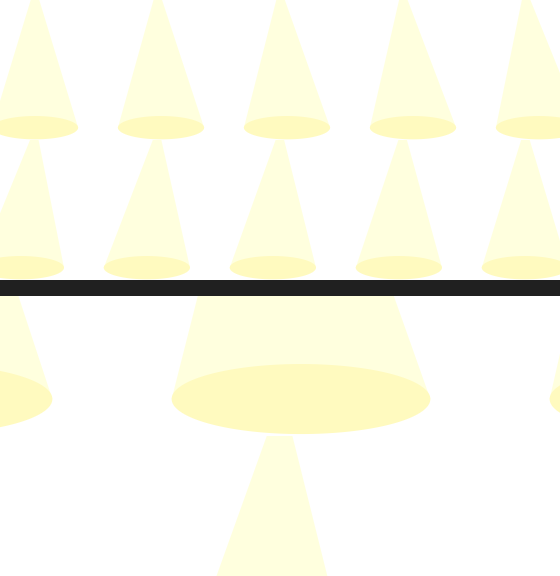
Top: the whole. Bottom: its middle third, enlarged.
A Shadertoy shader for this pattern:

```glsl
// Two rows of five pale yellow spotlight cones, each ending in an oval pool of light.

// Antialiased coverage of a signed distance, in canvas heights
float coverage(float dist) {
    return clamp(0.5 - dist * iResolution.y, 0.0, 1.0);
}

// Beam that widens from the lamp down to the pool
float beamDistance(vec2 p, float lampX, float poolX, float drop) {
    float t = p.y / drop;
    float center = mix(lampX, poolX, t);
    float halfWidth = mix(0.0153, 0.154, t);
    float side = 0.95 * (abs(p.x - center) - halfWidth);
    return max(side, max(-p.y, p.y - drop));
}

float ellipseDistance(vec2 p, vec2 radii) {
    float k = length(p / radii);
    return k * (k - 1.0) / max(length(p / (radii * radii)), 1e-4);
}

void mainImage(out vec4 fragColor, in vec2 fragCoord) {
    vec2 uv = fragCoord / iResolution.y;
    float drop = 0.456;
    float beam = 0.0;
    float pool = 0.0;

    for (int row = 0; row < 2; row++) {
        // Vertical position measured downward from the lamps of this row
        vec2 p = vec2(uv.x, 1.0 - uv.y - 0.5 * float(row));

        for (int column = 0; column < 5; column++) {
            // Pools are spaced wider than lamps, so the beams lean progressively
            float lampX = 0.125 - 0.0025 * float(row) + 0.4385 * float(column);
            float poolX = 0.125 - 0.0505 * float(row) + 0.45 * float(column);
            beam = max(beam, coverage(beamDistance(p, lampX, poolX, drop)));
            pool = max(pool, coverage(ellipseDistance(p - vec2(poolX, drop), vec2(0.154, 0.0417))));
        }
    }

    // Layer the pools over the beams on white
    vec3 color = mix(vec3(1.0), vec3(1.0, 1.0, 0.87), beam);
    color = mix(color, vec3(1.0, 0.98, 0.75), pool);
    fragColor = vec4(color, 1.0);
}
```
